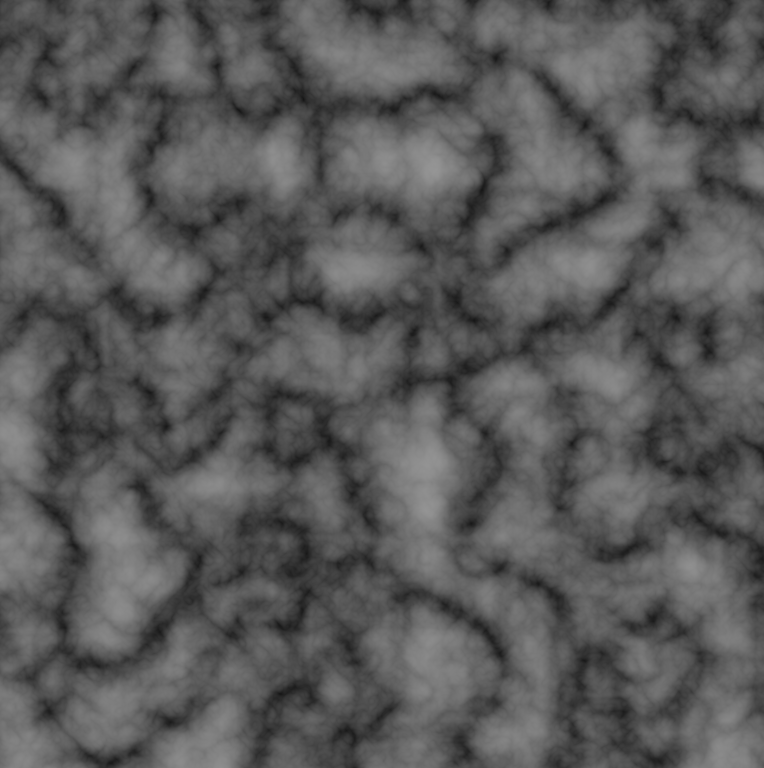
Write a Shadertoy shader that draws this texture.

```glsl
#define BASE_CELLS 7.5
#define OCTAVES 5
#define GAIN 0.5
#define CREASE_SOFTNESS 0.02
#define DARKEST 0.035
#define RANGE 0.66
#define COMPRESSION 1.9

// Unit gradient with a pseudo-random direction for each lattice point
vec2 gradient(ivec2 cell) {
    uvec2 c = uvec2(cell);
    uint h = c.x * 1597u ^ c.y * 51749u;
    h = (h ^ (h >> 15)) * 73471u;
    h = (h ^ (h >> 13)) * 91423u;
    h ^= h >> 16;
    float angle = float(h & 65535u) / 65536.0 * 6.28318;
    return vec2(cos(angle), sin(angle));
}

// Gradient noise with quintic interpolation
float gradientNoise(vec2 p) {
    ivec2 cell = ivec2(floor(p));
    vec2 f = fract(p);
    vec2 u = f * f * f * (f * (f * 6.0 - 15.0) + 10.0);
    float a = dot(gradient(cell), f);
    float b = dot(gradient(cell + ivec2(1, 0)), f - vec2(1, 0));
    float c = dot(gradient(cell + ivec2(0, 1)), f - vec2(0, 1));
    float d = dot(gradient(cell + ivec2(1, 1)), f - vec2(1, 1));
    return mix(mix(a, b, u.x), mix(c, d, u.x), u.y);
}

// Folded octaves: each zero crossing becomes a dark crease
float turbulence(vec2 p) {
    float sum = 0.0;
    float amplitude = 1.0;
    for (int i = 0; i < OCTAVES; i++) {
        float n = gradientNoise(p);
        sum += amplitude * sqrt(n * n + CREASE_SOFTNESS * CREASE_SOFTNESS);
        p = p * 2.0 + vec2(17.3, 9.7);
        amplitude *= GAIN;
    }
    return sum;
}

void mainImage(out vec4 fragColor, in vec2 fragCoord) {
    vec2 uv = fragCoord / iResolution.y;
    float billows = turbulence(uv * BASE_CELLS + vec2(31.4, 12.6));

    // Compress the highlights so the mid greys dominate
    float grey = DARKEST + RANGE * (1.0 - exp(-COMPRESSION * billows));
    fragColor = vec4(vec3(grey), 1.0);
}
```
